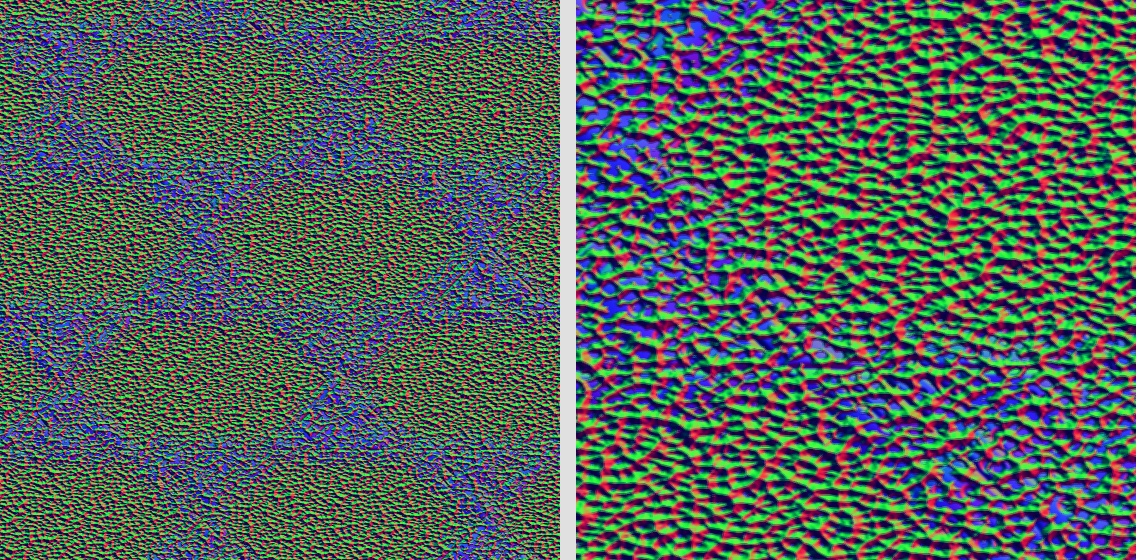
Left: the whole. Right: its middle third, enlarged.
Give the GLSL for this texture map, as a three.js fragment shader.

```glsl
// Normal map of a grained surface stamped with a trihexagonal lattice: rough hexagons
// between smoother triangles. A height field of stretched cellular noise and grooves
// is differentiated; steep normals are stored in linear light and averaged.
varying vec2 vUv;

#define PITCH 0.25                 // row height; columns repeat at twice this
#define KNOT vec2(0.111, 0.822)    // one crossing of the diagonals
#define GRAIN vec2(92.0, 160.0)    // grain cells across and up
#define GRAIN_DEPTH 0.08
#define GRAIN_FLOOR vec2(0.24, 0.59) // pit filling in hexagons and in triangles
#define PORES 48.0                 // round pores across
#define PORE_DEPTH 0.009
#define GROOVE_WIDTH 0.0021
#define GROOVE_DEPTH 0.014
#define STRAND_GAP 0.019           // spacing of grooves beside a diagonal
#define SOFT_EDGE 0.05             // how far the smooth zone enters a hexagon
#define STEP 0.00098               // distance used for slope and smoothing

vec2 hash2(vec2 p) {
  vec2 q = vec2(dot(p, vec2(127.1, 311.7)), dot(p, vec2(269.5, 183.3)));
  return fract(sin(q) * 43758.55);
}

// Distance to the nearest jittered cell point
float cellular(vec2 p) {
  vec2 cell = floor(p);
  float nearest = 8.0;
  for (int j = -1; j <= 1; j++) {
    for (int i = -1; i <= 1; i++) {
      vec2 c = cell + vec2(float(i), float(j));
      vec2 d = c + hash2(c) - p;
      nearest = min(nearest, dot(d, d));
    }
  }
  return sqrt(nearest);
}

// Slow layered sines, about -1 to 1
float waves(vec2 p) {
  return 0.5 * sin(p.x + 1.7 * sin(p.y * 0.8)) + 0.5 * sin(p.y * 1.3 + 1.9 * sin(p.x * 0.7 + 2.0));
}

float groove(float d) {
  d /= GROOVE_WIDTH;
  return exp(-d * d);
}

// Folded offset from the nearest crossing in staggered rows
vec2 foldLattice(vec2 uv) {
  vec2 p = uv - KNOT;
  float row = floor(p.y / PITCH + 0.5);
  p.y -= row * PITCH;
  p.x -= PITCH * mod(row, 2.0);
  p.x = mod(p.x + PITCH, 2.0 * PITCH) - PITCH;
  return abs(p);
}

float height(vec2 uv) {
  vec2 k = foldLattice(uv + 0.0012 * waves(uv * 61.0));
  float side = (k.x - k.y) * 0.7071;       // positive inside a hexagon
  float rail = PITCH * 0.5 - k.y;          // distance to a horizontal line

  // Smooth zone: triangles and a patchy worn border around each hexagon
  float wear = waves(uv * 67.0 + 1.0);
  float inside = max(min(side, rail), 0.0);
  float smoothZone = 1.0 - smoothstep(0.0, SOFT_EDGE, inside);
  smoothZone *= 0.74 + 0.22 * wear + 0.1 * waves(uv * 9.0);

  // Grain, with its pits filled to flat floors in the smooth zone
  vec2 g = uv * GRAIN;
  g.y += 0.3 * waves(uv * 80.0);
  float grain = cellular(g) + 0.35 * cellular(g * vec2(1.8, 1.4) + 19.0);
  grain = max(grain, mix(GRAIN_FLOOR.x, GRAIN_FLOOR.y, smoothZone));
  float h = GRAIN_DEPTH * grain;

  // Scattered round pores, clearest in the smooth zone
  float pore = cellular(uv * PORES + 7.0);
  h -= PORE_DEPTH * smoothZone * (1.0 - smoothstep(0.12, 0.26, pore));

  // Broken parallel grooves along the diagonals and one along each rail
  float strand = abs(mod(side + 0.5 * STRAND_GAP, STRAND_GAP) - 0.5 * STRAND_GAP);
  float band = 1.0 - smoothstep(0.015, 0.055, abs(side));
  float broken = smoothstep(-0.4, 0.8, waves(uv * 53.0 + 3.0));
  h -= GROOVE_DEPTH * groove(strand) * band * broken;
  h -= GROOVE_DEPTH * groove(rail) * (0.45 + 0.3 * wear);
  return h;
}

// Normal packed to 0..1 and converted to linear light
vec3 linearNormal(vec2 uv) {
  float h = height(uv);
  float dx = height(uv + vec2(STEP, 0.0)) - h;
  float dy = height(uv + vec2(0.0, STEP)) - h;
  vec3 normal = normalize(vec3(-dx, -dy, STEP));
  return pow(normal * 0.5 + 0.5, vec3(2.2));
}

void main() {
  // Average four nearby normals to soften the edges
  vec3 colour = vec3(0.0);
  for (int j = 0; j < 2; j++) {
    for (int i = 0; i < 2; i++) {
      colour += 0.25 * linearNormal(vUv + STEP * (vec2(float(i), float(j)) - 0.5));
    }
  }
  gl_FragColor = vec4(colour, 1.0);
}
```
